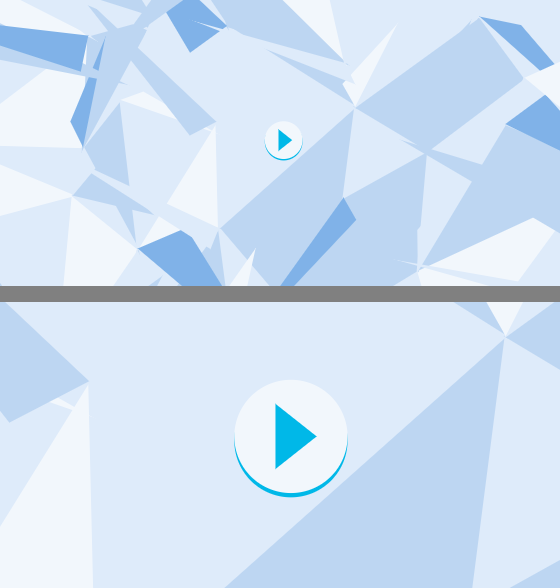
Top: the whole. Bottom: its middle third, enlarged.
Reproduce this background procedurally as a Shadertoy shader.

```glsl
const vec3 PALE  = vec3(0.95, 0.97, 0.99);
const vec3 LIGHT = vec3(0.87, 0.92, 0.98);
const vec3 MID   = vec3(0.74, 0.84, 0.95);
const vec3 DEEP  = vec3(0.50, 0.70, 0.91);
const vec3 CYAN  = vec3(0.00, 0.72, 0.91);

const float CELL = 0.34;                            // facet size, canvas height = 1
const float JITTER = 0.95;                          // vertex scatter, in cells
const float SEED = 17.0;
const int COLUMNS = 7;
const int ROWS = 4;
const vec3 FACET_CUTS = vec3(0.31, 0.80, 1.50);     // cumulative mid, light, pale
const vec3 SHARD_CUTS = vec3(0.24, 0.48, 0.68);     // the rest is deep
const vec2 SPREAD = vec2(0.7549, 0.5698);           // even spread of tones over cells
const vec2 CALM_CENTRE = vec2(0.54, 0.53);          // large mid-toned area
const float CALM_AREA = 0.10;
const vec2 SHARD_LENGTH = vec2(0.28, 0.72);
const vec2 SHARD_WIDTH = vec2(0.05, 0.17);
const vec2 SHARD_ANGLES = vec2(-0.5, 0.95);
const float ANGLE_SWAY = 1.3;
const vec2 BUTTON_CENTRE = vec2(0.5065, 0.51);
const float BUTTON_RADIUS = 0.066;
const float BUTTON_DROP = 0.005;

vec2 hash2(vec2 p) {
    vec3 q = fract((p.xyx + SEED) * vec3(0.1031, 0.1030, 0.0973));
    q += dot(q, q.yzx + 33.33);
    return fract((q.xx + q.yz) * q.zy);
}

float cornerSlope(vec2 corner, vec2 offset) {
    float angle = 6.2832 * hash2(corner + 51.0).x;
    return dot(vec2(cos(angle), sin(angle)), offset);
}

float gradientNoise(vec2 p) {
    vec2 i = floor(p), f = p - i;
    vec2 u = f * f * f * (f * (f * 6.0 - 15.0) + 10.0);
    vec2 e = vec2(1.0, 0.0);
    float low  = mix(cornerSlope(i, f), cornerSlope(i + e, f - e), u.x);
    float high = mix(cornerSlope(i + e.yx, f - e.yx), cornerSlope(i + 1.0, f - 1.0), u.x);
    return mix(low, high, u.y);
}

float cross2(vec2 a, vec2 b) { return a.x * b.y - a.y * b.x; }

float edgeDistance(vec2 p, vec2 a, vec2 b) {
    return cross2(b - a, p - a) / max(length(b - a), 1e-4);
}

// Positive inside, for either winding
float triangleDepth(vec2 p, vec2 a, vec2 b, vec2 c) {
    float winding = sign(cross2(b - a, c - a));
    return min(winding * edgeDistance(p, a, b),
           min(winding * edgeDistance(p, b, c), winding * edgeDistance(p, c, a)));
}

float cover(float depth, float pixel) { return clamp(depth / pixel + 0.5, 0.0, 1.0); }

vec2 meshVertex(vec2 cell) {
    return CELL * (cell + 0.5 + JITTER * (hash2(cell) - 0.5));
}

vec3 pickTone(float rank, vec3 cuts) {
    return rank < cuts.x ? MID : rank < cuts.y ? LIGHT : rank < cuts.z ? PALE : DEEP;
}

vec3 facetTone(vec2 cell, float part, vec2 middle, float aspect) {
    float rank = fract(dot(cell, SPREAD) + 0.38 * part + 0.25 * hash2(cell + 7.0).x);
    vec2 away = middle - CALM_CENTRE * vec2(aspect, 1.0);
    rank *= mix(1.0, 0.35, exp(-dot(away, away) / CALM_AREA));
    return pickTone(rank + 0.14 * (0.5 - middle.x / aspect), FACET_CUTS);
}

void paintFacet(inout vec3 colour, vec2 p, vec2 a, vec2 b, vec2 c, vec3 tone, float pixel) {
    // Grown by a pixel so that neighbours leave no seam
    colour = mix(colour, tone, cover(triangleDepth(p, a, b, c) + pixel, pixel));
}

void mainImage(out vec4 fragColor, in vec2 fragCoord) {
    float pixel = 1.0 / iResolution.y;
    float aspect = iResolution.x * pixel;
    vec2 p = fragCoord * pixel;
    vec3 colour = LIGHT;

    // Mesh of broad facets, two to a cell
    for (int y = -2; y < ROWS; y++)
    for (int x = -2; x < COLUMNS; x++) {
        vec2 cell = vec2(x, y);
        vec2 a = meshVertex(cell), b = meshVertex(cell + vec2(1, 0));
        vec2 c = meshVertex(cell + 1.0), d = meshVertex(cell + vec2(0, 1));
        if (hash2(cell + 3.0).x < 0.5) { vec2 first = a; a = b; b = c; c = d; d = first; }
        paintFacet(colour, p, a, b, c, facetTone(cell, 0.0, (a + b + c) / 3.0, aspect), pixel);
        paintFacet(colour, p, a, c, d, facetTone(cell, 1.0, (a + c + d) / 3.0, aspect), pixel);
    }

    // Narrow shards growing from the mesh vertices
    for (int y = -1; y < ROWS; y++)
    for (int x = -1; x < COLUMNS; x++) {
        vec2 cell = vec2(x, y);
        vec2 root = meshVertex(cell), size = hash2(cell + 29.0), lean = hash2(cell + 83.0);
        float angle = (lean.x < 0.5 ? SHARD_ANGLES.x : SHARD_ANGLES.y)
                    + ANGLE_SWAY * gradientNoise(root * 1.7);
        vec2 along = vec2(cos(angle), sin(angle)) * (lean.y < 0.5 ? -1.0 : 1.0);
        vec2 across = vec2(-along.y, along.x);
        vec2 tip = root + along * mix(SHARD_LENGTH.x, SHARD_LENGTH.y, size.x);
        vec2 heel = root + across * mix(SHARD_WIDTH.x, SHARD_WIDTH.y, size.y)
                  + along * 0.2 * (lean.y - 0.3);
        vec3 tone = pickTone(fract(dot(cell, SPREAD.yx) + 0.2), SHARD_CUTS);
        colour = mix(colour, tone, cover(triangleDepth(p, root, heel, tip), pixel));
    }

    // Round button with a thin lower rim and a pointer
    vec2 q = p - BUTTON_CENTRE * vec2(aspect, 1.0);
    colour = mix(colour, CYAN, cover(BUTTON_RADIUS - length(q + vec2(0.0, BUTTON_DROP)), pixel));
    colour = mix(colour, PALE, cover(BUTTON_RADIUS - length(q), pixel));
    float pointer = triangleDepth(q, vec2(-0.018, 0.038), vec2(-0.018, -0.038), vec2(0.03, 0.0));
    colour = mix(colour, CYAN, cover(pointer, pixel));

    fragColor = vec4(colour, 1.0);
}
```
